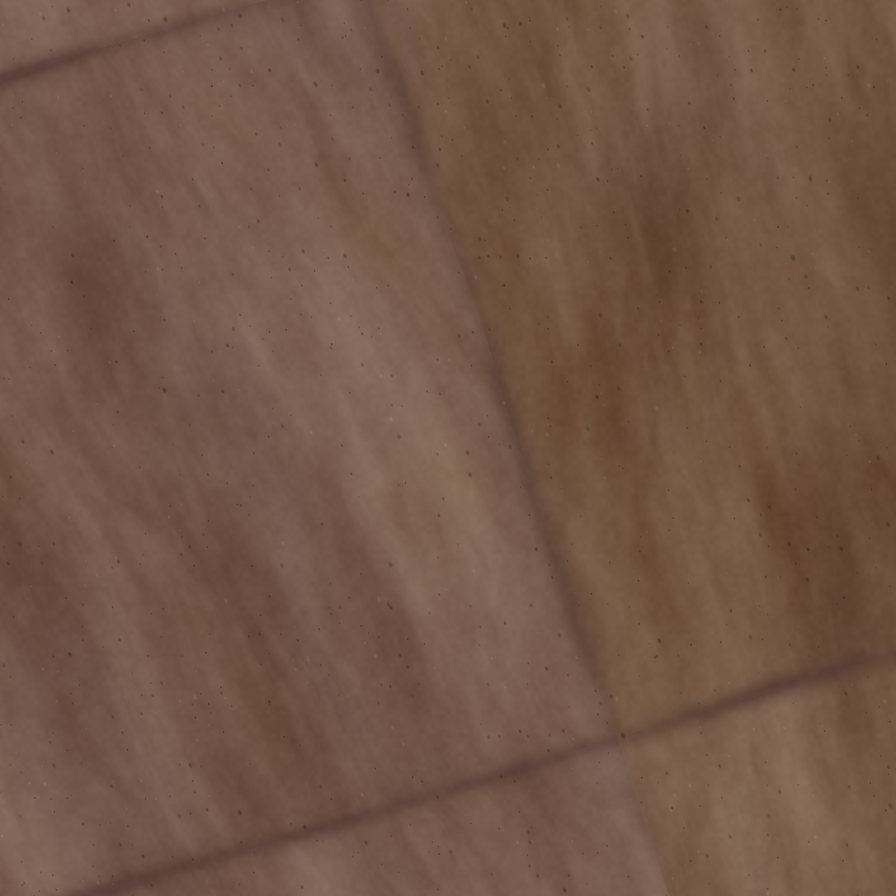
This texture is drawn by a Shadertoy shader. Its source:

```glsl
// Worn brown wood-look floor tiles, tilted, with soft dark joints and streaky grain.

float hash(vec2 p) {
    vec3 q = fract(vec3(p.xyx) * 0.1031);
    q += dot(q, q.yzx + 33.33);
    return fract((q.x + q.y) * q.z);
}

float noise(vec2 p) {
    vec2 i = floor(p), f = fract(p);
    f = f * f * (3.0 - 2.0 * f);
    return mix(mix(hash(i), hash(i + vec2(1, 0)), f.x),
               mix(hash(i + vec2(0, 1)), hash(i + vec2(1, 1)), f.x), f.y);
}

// Layered noise centred on zero
float fbm(vec2 p) {
    float sum = 0.0, amp = 0.5;
    for (int i = 0; i < 4; i++) {
        sum += amp * (noise(p) - 0.5);
        p = mat2(0.98, 0.2, -0.2, 0.98) * p * 2.03 + 17.3;
        amp *= 0.5;
    }
    return sum;
}

vec2 turn(vec2 p, float angle) {
    float c = cos(angle), s = sin(angle);
    return vec2(c * p.x + s * p.y, c * p.y - s * p.x);
}

// Soft elongated patch leaning to the left by angle
float patchAt(vec2 p, vec2 centre, vec2 size, float angle) {
    vec2 d = turn(p - centre, angle) / size;
    return exp(-dot(d, d));
}

// Sparse small specks scattered over a grid of cells
float specks(vec2 p, float cells, float share) {
    vec2 cell = floor(p * cells);
    vec2 centre = 0.25 + 0.5 * vec2(hash(cell + 3.1), hash(cell + 8.7));
    float radius = mix(0.0012, 0.0032, pow(hash(cell + 21.4), 3.0));
    float d = length(turn((fract(p * cells) - centre) / cells, 0.4) * vec2(1.0, 0.7));
    return step(hash(cell + 41.9), share) * smoothstep(radius, 0.2 * radius, d);
}

void mainImage(out vec4 fragColor, in vec2 fragCoord) {
    vec2 uv = fragCoord / iResolution.xy;

    // Tile frame, measured from the joint crossing
    vec2 d = uv - vec2(0.69, 0.177);
    vec2 q = vec2(dot(d, vec2(0.948, 0.318)), dot(d, vec2(-0.287, 0.958)));
    q += 0.008 * vec2(noise(uv * 8.0) - 0.5, noise(uv * 9.0 + 5.0) - 0.5);
    vec2 tile = floor(q / 0.9);
    float right = smoothstep(-0.015, 0.015, q.x);

    // Streaky grain, bent by slow noise and steeper on the right-hand tiles
    vec2 g = turn(uv, tile.x < 0.0 ? 0.45 : 0.24) + 7.0 * vec2(hash(tile), hash(tile + 9.0));
    g.x += 0.08 * fbm(g * vec2(5.0, 3.0));
    float broad = fbm(g * vec2(8.0, 2.6));
    float streak = fbm(g * vec2(24.0, 5.5) + 31.0);
    float fine = fbm(g * vec2(75.0, 22.0) + 63.0);
    float tone = 0.52 + 1.25 * broad + 1.35 * streak + 0.55 * fine - 0.10 * right;

    // Pale band and darker figure in the wood
    tone += 0.48 * patchAt(uv, vec2(0.43, 0.54), vec2(0.10, 0.50), 0.47);
    tone -= 0.45 * patchAt(uv, vec2(0.26, 0.36), vec2(0.07, 0.28), 0.45);
    tone -= 0.30 * patchAt(uv, vec2(0.12, 0.68), vec2(0.05, 0.15), 0.10);
    tone -= 0.52 * patchAt(uv, vec2(0.74, 0.69), vec2(0.06, 0.22), -0.12);
    tone -= 0.36 * patchAt(uv, vec2(0.90, 0.38), vec2(0.05, 0.20), 0.25);
    tone -= 0.36 * patchAt(uv, vec2(1.00, 0.70), vec2(0.08, 0.35), 0.15);
    tone += 0.55 * patchAt(uv, vec2(0.84, 0.57), vec2(0.012, 0.14), 0.30);
    tone += 0.35 * patchAt(uv, vec2(0.82, 0.10), vec2(0.14, 0.12), 0.30);
    tone += 0.30 * patchAt(uv, vec2(0.02, 0.10), vec2(0.08, 0.20), 0.40);

    vec3 color = mix(vec3(0.413, 0.292, 0.228), vec3(0.498, 0.387, 0.322), clamp(tone, -0.4, 1.4));

    // Drift between rosy grey and ochre
    float warmth = 0.9 * right - 0.5 + 2.2 * fbm(g * vec2(7.0, 3.5) + 11.0);
    color += clamp(warmth, -1.0, 1.0) * vec3(0.004, 0.0, -0.022);

    // Joints: blurred and unevenly worn, the upright one fading below the crossing
    vec2 joint = q - 0.9 * round(q / 0.9);
    vec2 core = joint / vec2(0.011, 0.009);
    vec2 halo = joint / vec2(0.032, 0.020);
    vec2 shade = 0.40 * exp(-core * core) + 0.24 * exp(-halo * halo);
    shade.x *= mix(0.25, 0.95, smoothstep(-0.03, 0.02, q.y));
    float wear = 0.45 + 1.0 * noise(uv * 14.0 + 2.0);
    color = mix(color, vec3(0.335, 0.235, 0.208), clamp(wear * max(shade.x, shade.y), 0.0, 0.8));

    // Pale worn lip below the cross joint
    float lip = (q.y + 0.024) / 0.011;
    color += 0.04 * exp(-lip * lip) * noise(uv * 22.0) * right;

    // Pits, pale flecks and faint surface mottling
    color *= 1.0 - 0.28 * specks(uv, 58.0, 0.09);
    color *= 1.0 - 0.20 * specks(uv + 0.37, 90.0, 0.06);
    color += 0.05 * specks(uv + 0.71, 64.0, 0.05);
    color += 0.018 * (noise(uv * 190.0) - 0.5) + 0.016 * (noise(uv * 85.0) - 0.5);

    fragColor = vec4(color, 1.0);
}
```
